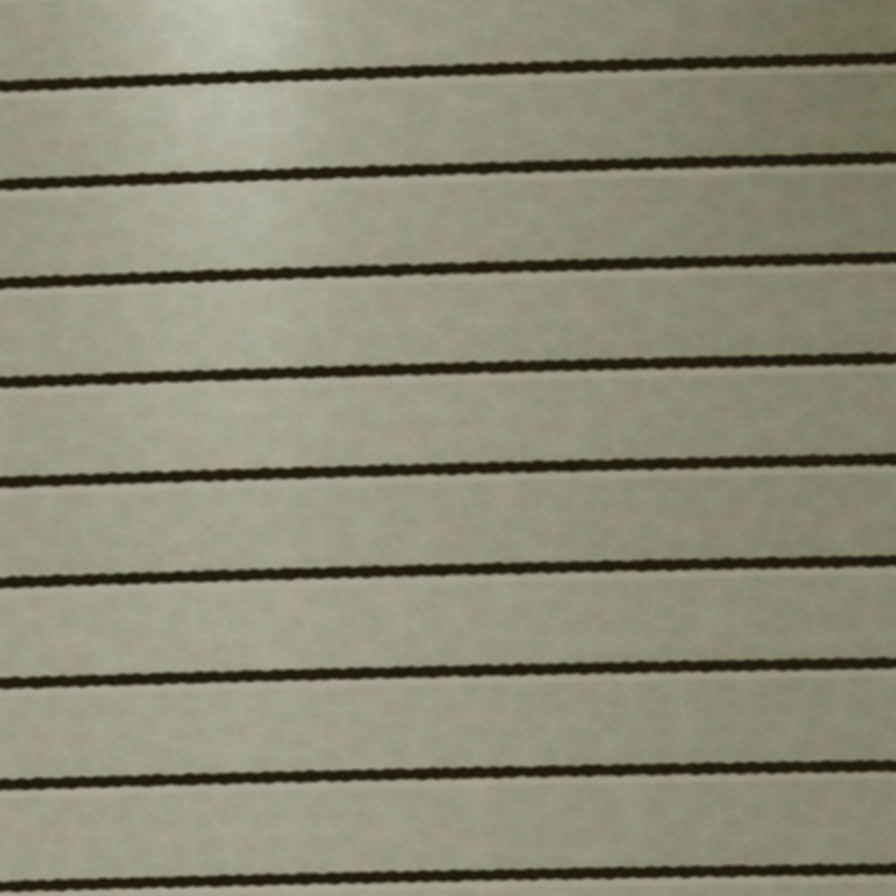
Give the GLSL for this pattern, as a WebGL 2 fragment shader.

```glsl
#version 300 es
precision highp float;
// Weathered grey-beige slats divided by nine dark, slightly tilted grooves.
#define SLATS_PER_HEIGHT 8.77
#define SLAT_TAPER 0.21
#define FIRST_GROOVE 0.0104
#define TILT 0.0196
#define BOW 0.009
#define GROOVE_CORE 0.0030
#define GROOVE_EDGE 0.0086
#define LIP_OFFSET 0.0115
#define MOTTLE 0.035
#define GRAIN 0.022

uniform vec2 u_resolution;
out vec4 fragColor;

const vec3 PAINT = vec3(0.635, 0.627, 0.550);
const vec3 SHADE = vec3(0.515, 0.505, 0.420);
const vec3 SHEEN = vec3(0.770, 0.785, 0.715);
const vec3 LIP = vec3(0.690, 0.665, 0.610);
const vec3 GROOVE = vec3(0.125, 0.105, 0.050);

vec2 hash2(vec2 p) {
    vec3 q = fract(p.xyx * vec3(0.1031, 0.1030, 0.0973));
    q += dot(q, q.yzx + 33.33);
    return fract((q.xx + q.yz) * q.zy);
}

// Distance to the nearest scattered point, centred near zero.
float cellular(vec2 p) {
    vec2 cell = floor(p), local = fract(p);
    float nearest = 2.0;
    for (int j = -1; j <= 1; j++) {
        for (int i = -1; i <= 1; i++) {
            vec2 offset = vec2(i, j);
            vec2 delta = offset + hash2(cell + offset + 17.0) - local;
            nearest = min(nearest, dot(delta, delta));
        }
    }
    return sqrt(nearest) - 0.5;
}

// Slat coordinate: whole numbers fall on the grooves.
float slatCoord(vec2 uv) {
    float start = FIRST_GROOVE + TILT * uv.x + BOW * uv.x * (1.0 - uv.x);
    float rise = uv.y - start;
    return (SLATS_PER_HEIGHT - 0.12 * uv.x) * rise + SLAT_TAPER * rise * rise;
}

// Broad light: a sheen at upper left, falling off to the right.
vec3 litPaint(vec2 uv, float slat) {
    float falloff = smoothstep(0.25, 1.05, uv.x) * (0.72 + 0.35 * uv.y);
    falloff += 0.30 * (1.0 - smoothstep(0.0, 0.22, uv.x)) * uv.y;
    falloff += 0.35 * smoothstep(0.65, 1.0, uv.x) * smoothstep(0.6, 1.0, uv.y);
    vec3 color = mix(PAINT, SHADE, falloff);

    float across = uv.x - 0.27;
    float width = across > 0.0 ? 0.085 : 0.13;
    float band = exp(-across * across / (width * width));
    float fade = exp(-3.6 * max(1.0 - uv.y, 0.0));
    color = mix(color, SHEEN, 0.85 * band * fade);

    // Small tone changes from slat to slat.
    return color + 0.012 * (hash2(vec2(slat, 5.0)).x - 0.5);
}

void main() {
    vec2 uv = gl_FragCoord.xy / u_resolution;
    float coord = slatCoord(uv);
    float slat = floor(coord);
    float slope = SLATS_PER_HEIGHT + 2.0 * SLAT_TAPER * uv.y - 0.12 * uv.x;
    float dist = (fract(coord + 0.5) - 0.5) / slope;

    // Painted face with a faint shadow above each groove.
    vec3 color = litPaint(uv, slat);
    color -= vec3(0.030, 0.025, 0.032) * exp(-max(dist, 0.0) * 70.0) * step(0.0, dist);

    // Blotches of grey, green and rose, then fine grain.
    float blotch = cellular(uv * vec2(34.0, 42.0));
    float tint = cellular(uv * vec2(24.0, 29.0) + 40.0);
    float grain = cellular(uv * 125.0 + 9.0);
    color += MOTTLE * blotch + GRAIN * grain;
    color += MOTTLE * tint * vec3(0.7, -0.4, -0.1);

    // Pale lip under the groove.
    float lip = (dist + LIP_OFFSET) / 0.0038;
    color = mix(color, LIP, 0.55 * exp(-lip * lip) * (1.0 - 0.45 * uv.x));

    // Groove with a rippled, uneven edge.
    float ripple = 0.0005 * sin(uv.x * 370.0 + slat * 2.1)
                 + 0.0003 * sin(uv.x * 143.0 + slat * 4.7);
    float wear = 0.0012 * (cellular(vec2(uv.x * 65.0, floor(coord + 0.5) * 7.3)));
    float depth = abs(dist) + ripple + wear;
    float soften = 0.5 / u_resolution.y;
    float groove = 1.0 - smoothstep(GROOVE_CORE - soften, GROOVE_EDGE + soften, depth);
    vec3 grooveColor = GROOVE + 0.025 * grain + 0.02 * tint * vec3(1.0, 0.2, 0.0);
    color = mix(color, grooveColor, groove);

    fragColor = vec4(clamp(color, 0.0, 1.0), 1.0);
}
```
